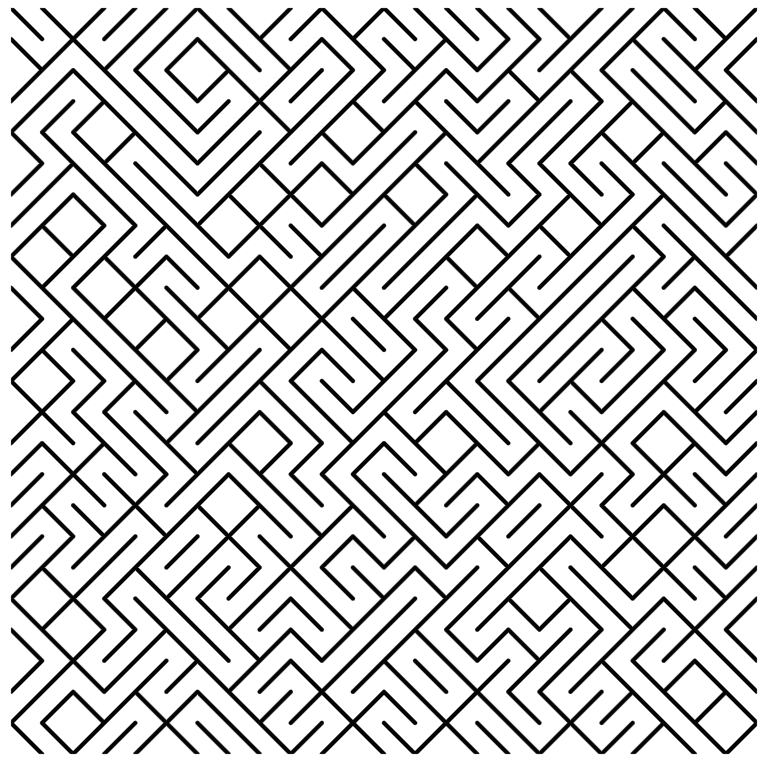
A Shadertoy shader for this pattern:

```glsl
const float CELLS = 24.0;        // cells along each side of the maze
const float MAZE_SIDE = 0.979;   // maze side, relative to the short canvas side
const float HALF_STROKE = 0.068; // half the line width, in cells
const float EDGE_PIXELS = 1.2;   // width of the smoothed edge
const float BACKSLASH_SHARE = 0.5;
const vec3 PAPER = vec3(1.0);
const vec3 INK = vec3(0.015);

float hash(vec2 p) {
    vec3 q = fract(vec3(p.xyx) * 0.1031);
    q += dot(q, q.yzx + 33.33);
    return fract((q.x + q.y) * q.z);
}

float segmentDistance(vec2 p, vec2 a, vec2 b) {
    vec2 ab = b - a;
    vec2 ap = p - a;
    return length(ap - ab * clamp(dot(ap, ab) / dot(ab, ab), 0.0, 1.0));
}

// Distance to the diagonal of one cell, leaning left or right at random
float diagonalDistance(vec2 p, vec2 cell) {
    float flip = step(hash(cell + 17.0), BACKSLASH_SHARE);
    return segmentDistance(p, cell + vec2(flip, 0.0), cell + vec2(1.0 - flip, 1.0));
}

// Nearest wall, including the round caps that reach in from neighbours
float mazeDistance(vec2 p) {
    vec2 home = floor(p);
    float nearest = 1.0;
    for (int y = -1; y <= 1; y++) {
        for (int x = -1; x <= 1; x++) {
            vec2 cell = home + vec2(x, y);
            bool inside = all(greaterThanEqual(cell, vec2(0.0))) && all(lessThan(cell, vec2(CELLS)));
            if (inside) nearest = min(nearest, diagonalDistance(p, cell));
        }
    }
    return nearest;
}

// Antialiased coverage of a signed distance
float coverage(float signedDistance, float edge) {
    return clamp(0.5 - signedDistance / edge, 0.0, 1.0);
}

void mainImage(out vec4 fragColor, in vec2 fragCoord) {
    // Centre the maze on the canvas, measured in cells
    float pixel = CELLS / (MAZE_SIDE * min(iResolution.x, iResolution.y));
    vec2 p = (fragCoord - 0.5 * iResolution.xy) * pixel + 0.5 * CELLS;
    float edge = EDGE_PIXELS * pixel;

    // Draw the walls and trim them at the border
    vec2 fromCentre = abs(p - 0.5 * CELLS) - 0.5 * CELLS;
    float border = max(fromCentre.x, fromCentre.y);
    float ink = coverage(mazeDistance(p) - HALF_STROKE, edge) * coverage(border, edge);

    fragColor = vec4(mix(PAPER, INK, ink), 1.0);
}
```
